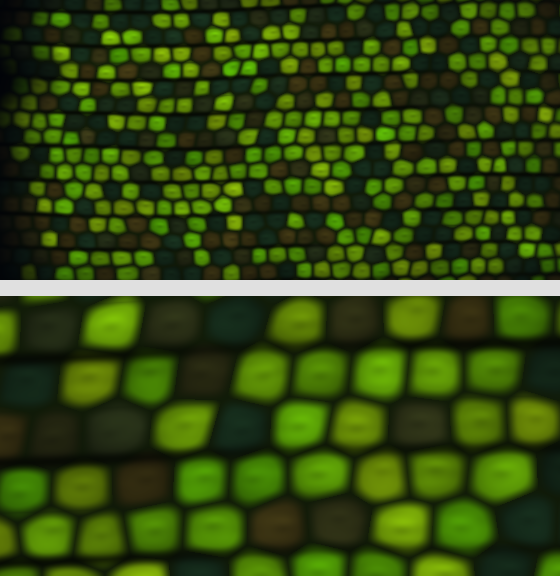
Top: the whole. Bottom: its middle third, enlarged.
This texture is drawn by a Shadertoy shader. Its source:

```glsl
#define CELL_DENSITY vec2(14.4, 16.4)
#define JITTER vec2(0.32, 0.2)
#define ROUNDING 14.0
#define BRIGHT_SHARE 0.55
#define GREEN vec3(0.25, 0.52, 0.015)
#define OLIVE vec3(0.40, 0.51, 0.025)
#define BROWN vec3(0.19, 0.165, 0.06)
#define TEAL vec3(0.07, 0.145, 0.09)
#define GAP_COLOR vec3(0.065, 0.105, 0.03)
#define SHADOW vec3(0.004, 0.012, 0.03)

float hash(vec2 p) {
    return fract(sin(dot(p, vec2(127.1, 311.7))) * 43758.5453);
}

float noise(vec2 p) {
    vec2 i = floor(p), f = fract(p);
    f = f * f * (3.0 - 2.0 * f);
    return mix(mix(hash(i), hash(i + vec2(1, 0)), f.x),
               mix(hash(i + vec2(0, 1)), hash(i + vec2(1, 1)), f.x), f.y);
}

// Alternate rows are shifted by roughly half a cell
float rowShift(float row) {
    return 0.5 * mod(row, 2.0) + 0.3 * hash(vec2(row, 7.3));
}

// Lattice index of a neighbouring cell
vec2 cellId(vec2 p, vec2 hop) {
    float row = floor(p.y) + hop.y;
    return vec2(floor(p.x - rowShift(row)) + hop.x, row);
}

vec2 cellCenter(vec2 id) {
    vec2 offset = vec2(hash(id + 3.1), hash(id + 17.7)) - 0.5;
    return id + 0.5 + vec2(rowShift(id.y), 0.0) + offset * JITTER;
}

// Rounded distance to the cell wall; also returns the nearest cell
float wallDistance(vec2 p, float disorder, out vec2 id, out vec2 toCenter) {
    float nearest = 1e5;
    for (int y = -1; y <= 1; y++)
    for (int x = -1; x <= 1; x++) {
        vec2 other = cellId(p, vec2(x, y));
        vec2 r = cellCenter(other) - p;
        if (dot(r, r) < nearest) {
            nearest = dot(r, r);
            id = other;
            toCenter = r;
        }
    }
    float rowWall = abs(p.y - round(p.y)) + 0.09 + 0.2 * disorder;
    float sum = exp(-ROUNDING * rowWall);
    for (int y = -2; y <= 2; y++)
    for (int x = -2; x <= 2; x++) {
        vec2 r = cellCenter(cellId(p, vec2(x, y))) - p;
        vec2 between = r - toCenter;
        if (dot(between, between) > 1e-4)
            sum += exp(-ROUNDING * dot(0.5 * (r + toCenter), normalize(between)));
    }
    return -log(sum) / ROUNDING;
}

vec3 cellColor(vec2 id) {
    float pick = hash(id + 41.3) + 0.3 * (noise(id * vec2(0.35, 0.7) + 5.0) - 0.5);
    float tint = hash(id + 67.9);
    float gain = 0.82 + 0.32 * hash(id + 91.1);
    gain += 0.25 * step(0.97, hash(id + 29.5));
    vec3 dim = mix(TEAL, BROWN, smoothstep(0.3, 0.7, tint));
    return gain * (pick < BRIGHT_SHARE ? mix(GREEN, OLIVE, tint) : dim);
}

void mainImage(out vec4 fragColor, in vec2 fragCoord) {
    vec2 uv = fragCoord / iResolution.xy;
    vec2 pos = fragCoord / iResolution.y;

    // Gently bent rows with patches of stretched cells
    float disorder = smoothstep(0.4, 0.75, noise(pos * 3.0 + 11.0));
    vec2 p = pos * CELL_DENSITY;
    p.y += 0.25 * sin(pos.x * 2.2 + 0.6) + 0.25 * (noise(pos * vec2(3.0, 4.0)) - 0.5);
    p.x += 0.7 * (noise(pos * vec2(3.0, 2.5) + 20.0) - 0.5);

    vec2 id, toCenter;
    float wall = wallDistance(p, disorder, id, toCenter);

    // Focus falls off towards the left and right
    float blur = smoothstep(0.3, 0.55, abs(uv.x - 0.5));
    float body = smoothstep(-0.06 - 0.04 * blur, 0.19 + 0.06 * blur, wall);

    // Soft dome with a faint dimple and a light crescent above it
    vec2 tilt = vec2(hash(id + 53.0), hash(id + 59.0)) - 0.5;
    vec2 q = -toCenter + 0.12 * tilt;
    float dimple = exp(-dot(q * q, vec2(40.0, 90.0)));
    vec2 c = q - vec2(0.02, 0.14);
    float crescent = exp(-dot(c * c, vec2(30.0, 90.0)));
    float relief = 0.9 + 0.5 * dot(q, tilt) + 0.22 * smoothstep(0.0, 0.35, wall);
    relief += (1.0 - 0.6 * blur) * (0.12 * crescent - 0.13 * dimple);

    // Fine streaks along the rows
    relief *= 0.95 + 0.1 * noise(pos * vec2(25.0, 90.0));
    vec3 color = mix(GAP_COLOR, cellColor(id) * relief, body);

    // Dark seam along every second row
    float seam = (p.y - 2.0 * round(p.y * 0.5)) / 0.13;
    color *= 1.0 - 0.6 * (1.0 - 0.6 * disorder) * exp(-seam * seam);

    // Uneven light, fading to a ragged dark left side
    float ragged = 0.05 * (noise(vec2(2.0, uv.y * 7.0)) - 0.5);
    float light = smoothstep(-0.03, 0.13, uv.x + ragged);
    light *= 1.0 - 0.3 * smoothstep(0.85, 1.03, uv.x);
    light *= 1.0 - 0.3 * smoothstep(0.36, 0.54, abs(uv.y - 0.5));
    light *= 0.86 + 0.28 * noise(pos * 2.5 + 31.0);
    color = mix(SHADOW, color, light);

    fragColor = vec4(clamp(color, 0.0, 1.0), 1.0);
}
```
